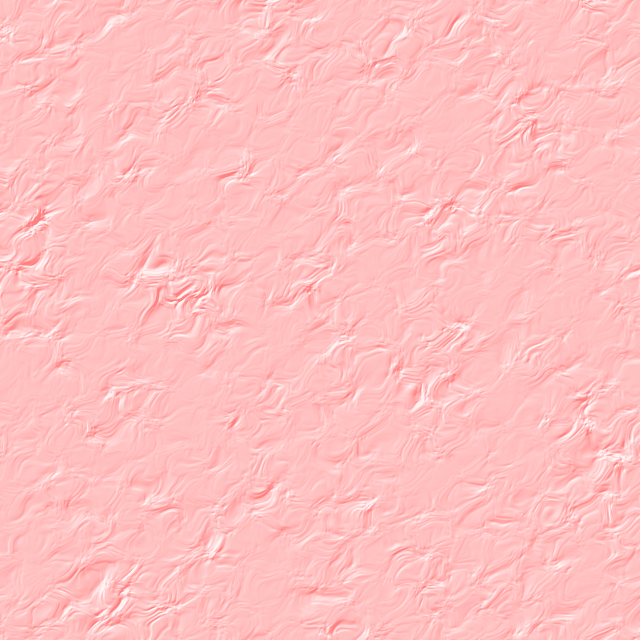
A Shadertoy shader for this texture:

```glsl
// Pink rough plaster: a warped, creased fractal height field is embossed
// by comparing its height at two points along the light direction.
// Broad patches vary the roughness between calm and wrinkled areas.

#define BASE_TONE 0.752     // green and blue level of the flat surface
#define RELIEF 0.041        // contrast of the embossing
#define LIGHT_STEP 0.0025   // emboss distance in canvas units
#define COARSE_SCALE 20.0   // cells per canvas of the largest wrinkles
#define OCTAVE_RATIO 1.9
#define OCTAVE_GAIN 1.15    // growth of slope from octave to octave
#define WARP 0.8            // how strongly the wrinkles bend
#define WARP_SCALE 26.0
#define PATCH_SCALE 8.0
#define PATCH_CONTRAST 1.8

const vec2 GRAIN_DIR = vec2(0.8, 0.6);
const vec2 LIGHT_DIR = vec2(-0.6, 0.8);
const vec2 GRAIN_STRETCH = vec2(0.82, 1.15);

vec2 randomDirection(vec2 cell) {
    float h = fract(sin(dot(cell, vec2(127.1, 311.7))) * 43758.5453);
    return vec2(cos(6.28318 * h), sin(6.28318 * h));
}

// Gradient noise, about -0.7 to 0.7
float noise(vec2 p) {
    vec2 i = floor(p), f = fract(p);
    vec2 u = f * f * f * (f * (f * 6.0 - 15.0) + 10.0);
    vec2 e = vec2(1.0, 0.0);
    float a = dot(randomDirection(i), f);
    float b = dot(randomDirection(i + e.xy), f - e.xy);
    float c = dot(randomDirection(i + e.yx), f - e.yx);
    float d = dot(randomDirection(i + e.xx), f - e.xx);
    return mix(mix(a, b, u.x), mix(c, d, u.x), u.y);
}

// Height of the plaster, with each octave partly folded into creases
float plasterHeight(vec2 uv) {
    vec2 p = vec2(dot(uv, GRAIN_DIR), dot(uv, LIGHT_DIR)) * GRAIN_STRETCH;
    vec2 w = p * WARP_SCALE;
    p += WARP / WARP_SCALE * vec2(noise(w + 3.7), noise(w + 41.3));

    float height = 0.0, scale = COARSE_SCALE, slope = 0.6;
    for (int octave = 0; octave < 4; octave++) {
        float n = noise(p * scale + float(octave) * 17.3);
        float crease = sqrt(n * n + 0.003);
        height += slope / scale * 0.65 * (n - crease);
        scale *= OCTAVE_RATIO;
        slope *= OCTAVE_GAIN;
    }
    return height;
}

void mainImage(out vec4 fragColor, in vec2 fragCoord) {
    vec2 uv = fragCoord / iResolution.y;

    // Surfaces that fall towards the light are bright
    vec2 toLight = 0.5 * LIGHT_STEP * LIGHT_DIR;
    float lit = (plasterHeight(uv - toLight) - plasterHeight(uv + toLight)) / LIGHT_STEP;

    // Calm and rough patches
    float roughness = noise(uv * PATCH_SCALE + 5.1) + 0.7 * noise(uv * PATCH_SCALE * 2.6 + 9.4);
    lit *= exp(PATCH_CONTRAST * roughness);

    float tone = clamp(BASE_TONE + RELIEF * lit, 0.5, 0.95);
    fragColor = vec4(1.0, tone, tone, 1.0);
}
```
